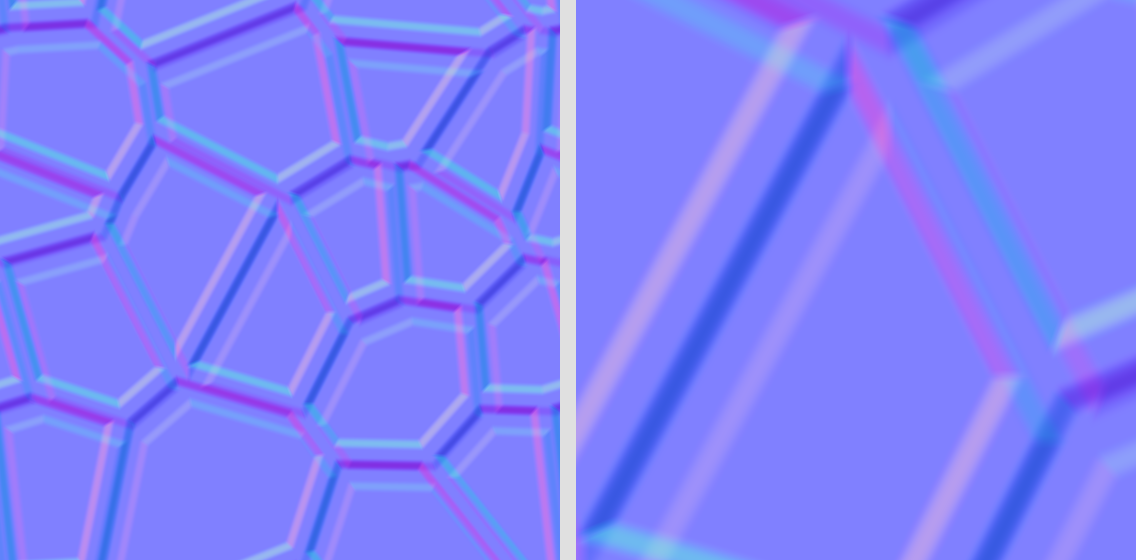
Left, the full canvas; right, a detail of the centre.
A three.js fragment shader for this texture map:

```glsl
#define GRID 4.0
#define JITTER 1.0
#define SEED 41.0
#define HALF_GAP 0.019
#define BEVEL 0.0095
#define ECHO_SHIFT vec2(0.024, -0.039)
#define ECHO_DEPTH 0.5
#define RELIEF 0.0072
#define BLUR 0.004

varying vec2 vUv;

// Random point per grid square, repeating across the canvas
vec2 hash2(vec2 square) {
  square = mod(square, GRID) + SEED;
  vec3 h = fract(square.xyx * vec3(0.1031, 0.1030, 0.0973));
  h += dot(h, h.yzx + 33.33);
  return fract((h.xx + h.yz) * h.zy);
}

vec2 site(vec2 square) {
  return 0.5 + JITTER * (hash2(square) - 0.5);
}

// Distance to the nearest straight border between Voronoi cells
float borderDistance(vec2 uv) {
  vec2 p = uv * GRID;
  vec2 square = floor(p);
  vec2 local = fract(p);
  vec2 nearestSquare = vec2(0.0);
  vec2 toNearest = vec2(0.0);
  float nearest = 8.0;
  for (int y = -1; y <= 1; y++) {
    for (int x = -1; x <= 1; x++) {
      vec2 cell = vec2(float(x), float(y));
      vec2 toSite = cell + site(square + cell) - local;
      float d = dot(toSite, toSite);
      if (d < nearest) {
        nearest = d;
        toNearest = toSite;
        nearestSquare = cell;
      }
    }
  }
  float border = 8.0;
  for (int y = -2; y <= 2; y++) {
    for (int x = -2; x <= 2; x++) {
      vec2 cell = nearestSquare + vec2(float(x), float(y));
      vec2 toSite = cell + site(square + cell) - local;
      vec2 between = toSite - toNearest;
      if (dot(between, between) > 0.00001) {
        border = min(border, dot(0.5 * (toSite + toNearest), normalize(between)));
      }
    }
  }
  return border / GRID;
}

// Raised plate with bevelled rim, zero in the gaps
float plate(vec2 uv) {
  return smoothstep(HALF_GAP - BEVEL, HALF_GAP + BEVEL, borderDistance(uv));
}

// Plates minus a shifted, shallower echo of themselves
float height(vec2 uv) {
  return plate(uv) - ECHO_DEPTH * plate(uv - ECHO_SHIFT);
}

void main() {
  vec2 e = vec2(BLUR, 0.0);
  vec2 slope = vec2(height(vUv + e.xy) - height(vUv - e.xy),
                    height(vUv + e.yx) - height(vUv - e.yx));
  slope *= RELIEF / (2.0 * BLUR);

  // Tangent-space normal with green pointing down
  vec3 normal = normalize(vec3(-slope.x, slope.y, 1.0));
  gl_FragColor = vec4(0.5 + 0.5 * normal, 1.0);
}
```
